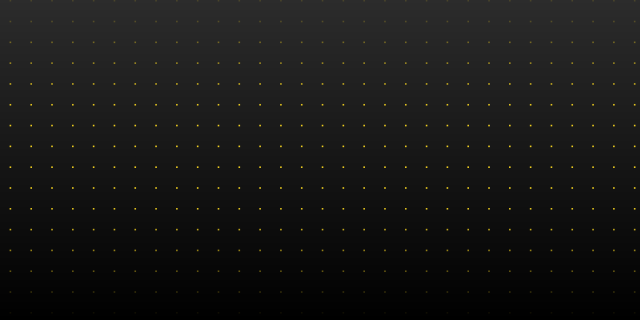
Reproduce this pattern procedurally as a WebGL 1 fragment shader.

```glsl
precision mediump float;
// A regular grid of tiny yellow dots over a vertical charcoal-to-black gradient.
// Dots come from a folded lattice with exact pixel coverage on each axis,
// and a vertical envelope fades them towards the top and bottom edges.

uniform vec2 u_resolution;

// Lengths are in canvas heights.
const float PITCH = 0.06503;
const float DOT_HALF_SIZE = 0.0025;
const vec2 FIRST_DOT = vec2(0.0325, 0.0022); // from the top left corner

const vec3 TOP_COLOR = vec3(0.172);
const vec3 BOTTOM_COLOR = vec3(0.0);
const vec3 DOT_COLOR = vec3(0.93, 0.80, 0.12);

// Signed offset from the nearest lattice point.
vec2 latticeOffset(vec2 p, vec2 origin, float pitch) {
  return (fract((p - origin) / pitch + 0.5) - 0.5) * pitch;
}

// Share of a pixel that is covered by a small centred square.
float squareCoverage(vec2 offset, float halfSize, float pixel) {
  vec2 low = max(offset - 0.5 * pixel, vec2(-halfSize));
  vec2 high = min(offset + 0.5 * pixel, vec2(halfSize));
  vec2 overlap = max(high - low, 0.0) / pixel;
  return overlap.x * overlap.y;
}

// Dot opacity by height: brightest near the middle, faint at both edges.
float verticalFade(float height) {
  float lowerFade = smoothstep(-0.05, 0.42, height);
  float upperFade = 1.0 - 0.85 * smoothstep(0.62, 1.0, height);
  return lowerFade * upperFade;
}

void main() {
  float pixel = 1.0 / u_resolution.y;
  vec2 p = gl_FragCoord.xy * pixel;
  vec2 fromTop = vec2(p.x, 1.0 - p.y);

  // Background
  vec3 color = mix(BOTTOM_COLOR, TOP_COLOR, p.y);

  // Dots
  vec2 offset = latticeOffset(fromTop, FIRST_DOT, PITCH);
  float dotMask = squareCoverage(offset, DOT_HALF_SIZE, pixel);
  color = mix(color, DOT_COLOR, dotMask * verticalFade(p.y));

  gl_FragColor = vec4(color, 1.0);
}
```
